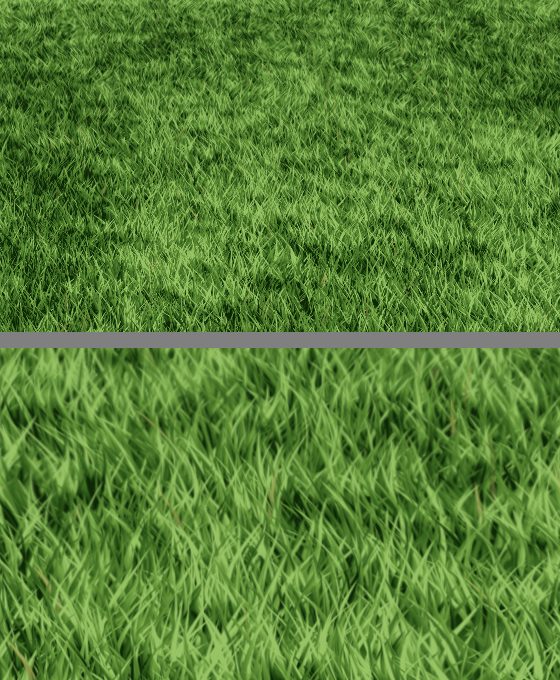
Top, the full canvas; bottom, a detail of the centre.
Write a Shadertoy shader that draws this texture.

```glsl
const float HORIZON = 2.2;        // height where blades would shrink to nothing
const float ROW_STEP = 0.005;     // shrink rate from one row to the next
const float CELL = 0.011;         // blade spacing along the nearest row
const int ROWS = 12;
const int REACH = 6;
const vec3 STRAW = vec3(0.68, 0.64, 0.34);

float hash(vec2 p) {
    return fract(sin(dot(p, vec2(127.1, 311.7))) * 43758.5453);
}

float noise(vec2 p) {
    vec2 i = floor(p), f = fract(p);
    f = f * f * (3.0 - 2.0 * f);
    return mix(mix(hash(i), hash(i + vec2(1, 0)), f.x),
               mix(hash(i + vec2(0, 1)), hash(i + vec2(1, 1)), f.x), f.y);
}

// Greens from deep shade to sunlit tips
vec3 grassColor(float tone) {
    vec3 c = mix(vec3(0.05, 0.15, 0.02), vec3(0.14, 0.30, 0.07), smoothstep(-0.06, 0.10, tone));
    c = mix(c, vec3(0.22, 0.40, 0.12), smoothstep(0.08, 0.26, tone));
    c = mix(c, vec3(0.31, 0.49, 0.17), smoothstep(0.24, 0.50, tone));
    c = mix(c, vec3(0.41, 0.60, 0.23), smoothstep(0.48, 0.75, tone));
    return mix(c, vec3(0.60, 0.77, 0.40), smoothstep(0.72, 1.0, tone));
}

// Perspective: row number to height on the canvas, and back
float rowToHeight(float row) { return HORIZON * (1.0 - exp(-ROW_STEP * row)); }
float heightToRow(float y) { return -log(1.0 - y / HORIZON) / ROW_STEP; }

// Broad light patches plus smaller shaded tufts
float patchTone(vec2 p, float scale) {
    float broad = noise(p * vec2(2.5, 6.0) + 3.7);
    float tuft = noise(p * vec2(12.0, 18.0) / scale + 8.2);
    float clump = noise(p * vec2(32.0, 38.0) / scale + 1.4);
    float foreground = 0.10 * (1.0 - smoothstep(0.1, 0.45, p.y));
    return 0.52 * (broad - 0.5) + 0.45 * (tuft - 0.5) + 0.4 * (clump - 0.5) + foreground;
}

// Paints one curved, tapering blade over the colour behind it
vec3 paintBlade(vec3 behind, vec2 p, vec2 id, float light, float blur) {
    float baseY = rowToHeight(id.y + hash(id + 17.3));
    float scale = 1.0 - rowToHeight(id.y) / HORIZON;
    float tall = scale * mix(0.03, 0.11, hash(id + 41.9));
    float t = (p.y - baseY) / tall;
    if (t < 0.0 || t > 1.0) return behind;

    float lean = scale * 0.125 * (hash(id + 5.1) - 0.5);
    float baseX = (id.x + hash(id)) * CELL * scale;
    float across = p.x - baseX - lean * t * (0.35 + 0.65 * t);
    float slope = lean * (0.35 + 1.3 * t) / tall;
    float side = across / sqrt(1.0 + slope * slope);
    float halfWidth = scale * mix(0.0017, 0.0042, hash(id + 63.7)) * (1.0 - t * t);

    float cover = 1.0 - smoothstep(-blur, blur, abs(side) - halfWidth);
    cover *= smoothstep(0.0, 0.12, t) * (1.0 - smoothstep(0.85, 1.0, t));
    float gloss = 0.18 * clamp(side / (halfWidth + blur), -1.0, 1.0);
    float tone = 1.05 * hash(id + 29.4) + 0.6 * t - 0.37 + light + gloss;
    vec3 blade = grassColor(tone);
    float dry = step(0.985, hash(id + 77.7));
    return mix(behind, mix(blade, STRAW * (0.6 + 0.5 * t), 0.7 * dry), cover);
}

void mainImage(out vec4 fragColor, in vec2 fragCoord) {
    vec2 p = fragCoord / iResolution.y;
    float scale = 1.0 - p.y / HORIZON;
    float light = patchTone(p, scale);
    float blur = mix(0.0012, 0.0038, smoothstep(0.2, 1.0, p.y));

    // Tufts sway together
    p.x += 0.035 * (noise(p * 7.0 / scale) - 0.5);

    // Rows from back to front
    vec3 color = grassColor(light);
    float backRow = floor(heightToRow(p.y));
    for (int r = 0; r < ROWS; r++) {
        float row = backRow - float(r);
        float rowScale = 1.0 - rowToHeight(row) / HORIZON;
        float column = floor(p.x / (CELL * rowScale));
        for (int c = -REACH; c <= REACH; c++) {
            color = paintBlade(color, p, vec2(column + float(c), row), light, blur);
        }
    }
    fragColor = vec4(color, 1.0);
}
```
